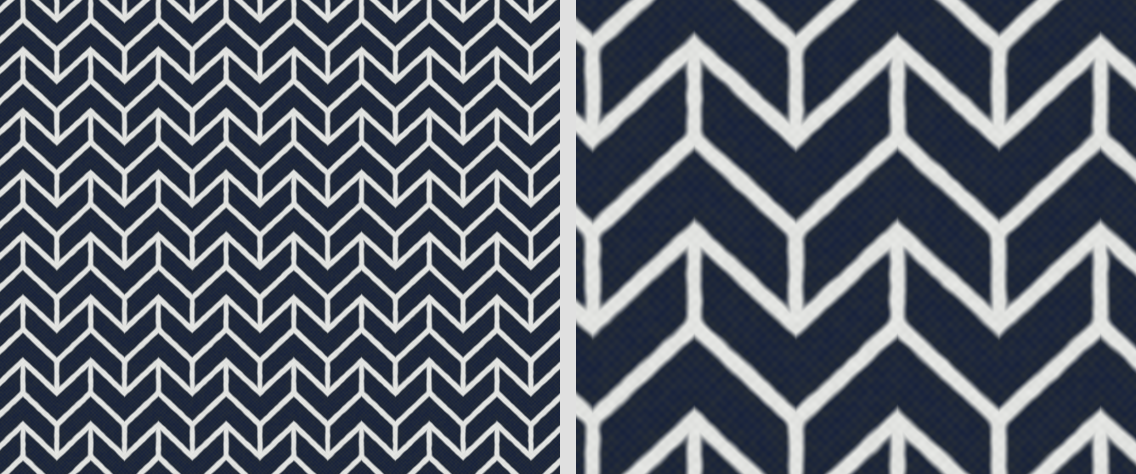
Left: the whole. Right: its middle third, enlarged.
A Shadertoy shader for this pattern:

```glsl
// Woven navy cloth with pale stacked zigzags, joined by short upright stems
// that sit under every peak and valley in alternate bands. The lines are folded
// distance fields; value noise and a fine thread grid give the cloth its wear.

float hash(vec2 p) {
    vec3 h = fract(vec3(p.xyx) * 0.1031);
    h += dot(h, h.yzx + 33.33);
    return fract((h.x + h.y) * h.z);
}

float noise(vec2 p) {
    vec2 cell = floor(p), f = fract(p);
    f = f * f * (3.0 - 2.0 * f);
    return mix(mix(hash(cell), hash(cell + vec2(1, 0)), f.x),
               mix(hash(cell + vec2(0, 1)), hash(cell + vec2(1, 1)), f.x), f.y);
}

float smoothMin(float a, float b, float k) {
    float h = max(k - abs(a - b), 0.0) / k;
    return min(a, b) - h * h * k * 0.25;
}

// Signed distance to the line work; one unit is one zigzag period.
float lineDistance(vec2 p) {
    float fromPeak = abs(fract(p.x + 0.161) - 0.5);

    // Rows grow slightly taller toward the bottom.
    float row = (p.y - 0.737) / 0.902;
    row -= 0.0036 * row * row;

    // Zigzags lie on whole numbers of the band coordinate.
    float band = (row * 0.92 - 0.925 * fromPeak) / 0.46;
    float zigzag = abs(band - round(band)) * 0.338 - 0.040;

    // Stems alternate between peaks and valleys from band to band.
    float stem = mod(floor(band), 2.0) < 0.5 ? fromPeak : 0.5 - fromPeak;
    return smoothMin(zigzag, stem - 0.037, 0.02);
}

void mainImage(out vec4 fragColor, in vec2 fragCoord) {
    // Measured from the top left, 8.27 periods across.
    float pixel = 8.27 / iResolution.x;
    vec2 p = vec2(fragCoord.x, iResolution.y - fragCoord.y) * pixel;

    // Line edges waver a little with the threads.
    float d = lineDistance(p) + 0.008 * (noise(p * 16.0) - 0.5);
    float edge = max(0.018, pixel);
    float ink = 1.0 - smoothstep(-edge, edge, d);

    // Fine over-and-under weave, with uneven yarn.
    vec2 thread = sin(p * 6.2832 * 18.0);
    float weave = thread.x * thread.y;
    float yarn = noise(p * 30.0 + 7.0) - 0.5;

    // Navy dulls toward grey beside the lines and in the weave gaps.
    float dull = 0.75 - 4.0 * d + 0.35 * weave + 0.5 * yarn;
    vec3 navy = mix(vec3(0.11, 0.15, 0.25), vec3(0.13, 0.16, 0.20), clamp(dull, 0.0, 1.0));
    navy += 0.012 * weave + 0.02 * yarn;
    vec3 cream = vec3(0.885, 0.89, 0.88) + 0.012 * weave + 0.03 * yarn;

    fragColor = vec4(mix(navy, cream, ink), 1.0);
}
```
